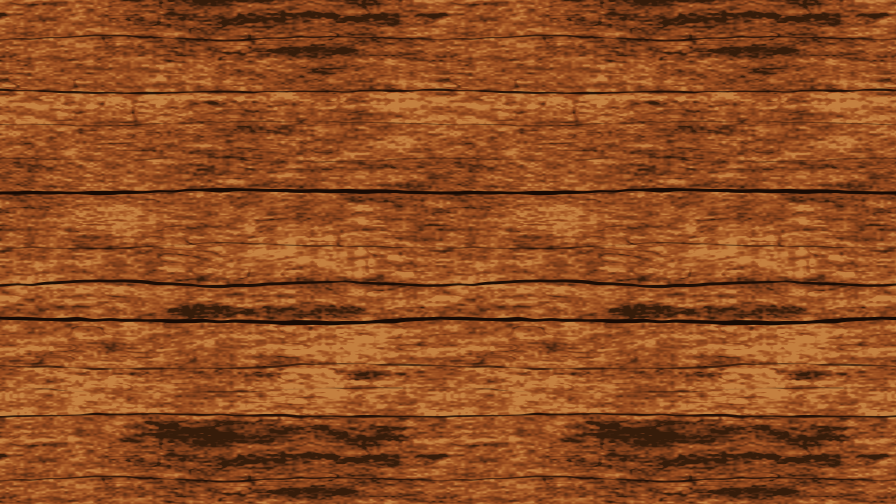
Give the GLSL for this texture, as a WebGL 2 fragment shader.

```glsl
#version 300 es
precision highp float;
// Weathered brown timber boards: a seamless tile with grain, cracks and dark stains.

uniform vec2 u_resolution;
out vec4 fragColor;

const float TILE = 0.875;        // tile side, in canvas heights
const float BASE_TONE = 3.3;     // position on the colour ramp, 0 to 5
const float STAIN_DEPTH = 2.3;
const float STAIN_X = 0.65;      // where stains gather along the board
const float FLECK_DEPTH = 1.3;
const float SEAM_WAVE = 0.014;
const vec3 GAP_COLOR = vec3(0.09, 0.04, 0.015);

const vec3 RAMP[6] = vec3[6](
  vec3(0.21, 0.11, 0.04), vec3(0.36, 0.18, 0.08), vec3(0.49, 0.24, 0.10),
  vec3(0.59, 0.29, 0.12), vec3(0.67, 0.37, 0.16), vec3(0.77, 0.50, 0.25));

// Seams from the top down: height, half width, depth, tone of the wood below
const int SEAM_COUNT = 11;
const vec4 SEAMS[SEAM_COUNT] = vec4[SEAM_COUNT](
  vec4(0.087, 0.0016, 0.75, -0.25), vec4(0.209, 0.0020, 0.90, 0.50),
  vec4(0.280, 0.0011, 0.40, 0.15),  vec4(0.360, 0.0011, 0.35, -0.15),
  vec4(0.431, 0.0035, 1.00, 0.00),  vec4(0.558, 0.0014, 0.55, 0.35),
  vec4(0.643, 0.0028, 0.95, 0.35),  vec4(0.730, 0.0042, 1.00, 0.50),
  vec4(0.831, 0.0018, 0.65, 0.60),  vec4(0.886, 0.0012, 0.45, 0.60),
  vec4(0.944, 0.0022, 0.90, -0.45));

// Stained bands: height, half height, strength
const int BAND_COUNT = 6;
const vec3 BANDS[BAND_COUNT] = vec3[BAND_COUNT](
  vec3(0.980, 0.034, 1.00), vec3(0.117, 0.022, 0.95), vec3(0.708, 0.022, 0.95),
  vec3(0.040, 0.022, 0.85), vec3(0.235, 0.018, 0.75), vec3(0.850, 0.020, 0.75));

float hash(vec2 p) {
  return fract(sin(dot(p, vec2(127.1, 311.7))) * 43758.5453);
}

// Value noise that wraps over the tile; cells is the lattice size
float tileNoise(vec2 t, vec2 cells, float seed) {
  vec2 p = t * cells;
  vec2 i = floor(p), f = fract(p);
  f = f * f * (3.0 - 2.0 * f);
  vec2 a = mod(i, cells) + seed, b = mod(i + 1.0, cells) + seed;
  return mix(mix(hash(a), hash(vec2(b.x, a.y)), f.x),
             mix(hash(vec2(a.x, b.y)), hash(b), f.x), f.y);
}

// Signed distance on a repeating unit axis
float wrapped(float d) {
  return fract(d + 0.5) - 0.5;
}

float grain(vec2 t) {
  float g = 1.7 * (tileNoise(t, vec2(4.0, 14.0), 3.1) - 0.5);
  g += 2.4 * (tileNoise(t, vec2(11.0, 90.0), 7.3) - 0.5);
  g += 2.8 * (tileNoise(t, vec2(44.0, 190.0), 11.7) - 0.5);
  g += 2.3 * (tileNoise(t, vec2(120.0, 250.0), 17.9) - 0.5);
  return g;
}

// Short thin cracks along the ridges of a stretched noise
float flecks(vec2 t) {
  float ridge = 1.0 - abs(2.0 * tileNoise(t, vec2(15.0, 75.0), 23.3) - 1.0);
  float gate = tileNoise(t, vec2(20.0, 32.0), 29.1);
  return smoothstep(0.80, 0.97, ridge) * smoothstep(0.40, 0.70, gate);
}

float stains(vec2 t) {
  float ragged = tileNoise(t, vec2(26.0, 95.0), 31.7) - 0.5;
  ragged += 0.6 * (tileNoise(t, vec2(90.0, 200.0), 37.9) - 0.5);
  float lobe = 0.5 + 0.5 * cos(6.28318 * (t.x - STAIN_X));
  float amount = 0.0;
  for (int i = 0; i < BAND_COUNT; i++) {
    vec3 band = BANDS[i];
    float d = wrapped(t.y - band.x) / band.y;
    float along = 0.55 * lobe + 0.65 * tileNoise(vec2(t.x, 0.0), vec2(7.0, 1.0), 41.0 + float(i));
    float body = band.z * along * exp(-d * d) + 0.45 * ragged * exp(-0.5 * d * d);
    amount = max(amount, smoothstep(0.42, 0.72, body));
  }
  return amount;
}

void main() {
  vec2 p = gl_FragCoord.xy / u_resolution.y;
  vec2 t = fract(vec2(p.x, 1.0 - p.y) / TILE);
  float pixel = 1.0 / (u_resolution.y * TILE);

  // Seams and the tone of each board
  float boardTone = SEAMS[SEAM_COUNT - 1].w;
  float gap = 0.0, shade = 0.0;
  for (int i = 0; i < SEAM_COUNT; i++) {
    vec4 seam = SEAMS[i];
    float seed = 53.0 + 3.7 * float(i);
    vec2 along = vec2(t.x, 0.0);
    float wave = SEAM_WAVE * (tileNoise(along, vec2(4.0, 1.0), seed) - 0.5);
    wave += 0.2 * SEAM_WAVE * (tileNoise(along, vec2(28.0, 1.0), seed) - 0.5);
    float d = t.y - seam.x - wave;
    boardTone = mix(boardTone, seam.w, smoothstep(-0.004, 0.004, d));
    d = abs(wrapped(d));
    float wear = tileNoise(along, vec2(18.0, 1.0), seed + 1.3);
    float halfWidth = seam.y * (0.55 + 0.9 * wear);
    float depth = seam.z * mix(smoothstep(0.1, 0.6, wear), 1.0, seam.z * seam.z);
    gap = max(gap, depth * clamp((halfWidth - d) / pixel + 0.5, 0.0, 1.0));
    shade = max(shade, depth * exp(-d / (2.5 * seam.y)));
  }

  // Wood fibres, bent slightly along the board
  vec2 fibre = t;
  fibre.y += 0.016 * (tileNoise(t, vec2(6.0, 9.0), 47.3) - 0.5);
  float tone = BASE_TONE + boardTone + grain(fibre);
  tone -= FLECK_DEPTH * flecks(fibre) + STAIN_DEPTH * stains(fibre) + 0.9 * shade;

  vec3 color = RAMP[0];
  for (int i = 1; i < 6; i++) {
    color = mix(color, RAMP[i], clamp(tone - float(i - 1), 0.0, 1.0));
  }
  fragColor = vec4(mix(color, GAP_COLOR, gap), 1.0);
}
```
